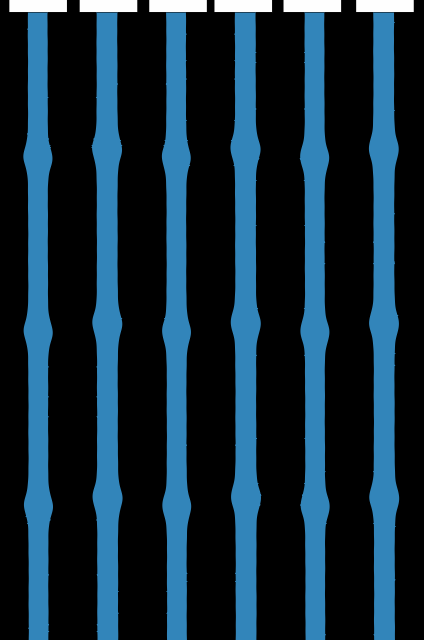
This pattern is drawn by a Shadertoy shader. Its source:

```glsl
// Six blue vertical rods on black, each hung from a white cap and swelling
// into three knots. Alternate rods are shifted up and slightly thicker.
// Rods repeat by rounding; knots are summed Gaussians; edges wobble by sines.

// All lengths are fractions of the canvas height, y measured from the top.
const int   RODS          = 6;
const int   KNOTS         = 3;
const float FIRST_ROD_X   = 0.0596;
const float ROD_PITCH     = 0.1081;
const float ROD_LEAN      = 0.0014;   // sideways drift from top to bottom
const float ROD_HALF      = 0.0154;
const float ODD_EXTRA     = 0.0008;   // added half width on odd rods
const float FIRST_KNOT_Y  = 0.2458;
const float KNOT_PITCH    = 0.2724;
const float ODD_LIFT      = 0.0132;   // odd rods carry their knots higher
const float KNOT_SWELL    = 0.0072;
const float KNOT_CORE     = 0.0138;   // spread of the rounded middle
const float KNOT_FLARE    = 0.0260;   // spread of the long taper
const float FLARE_SHARE   = 0.18;
const float SIDE_SKEW     = 0.0011;   // right flank sits a little lower
const float CAP_HALF      = 0.0450;
const float CAP_HEIGHT    = 0.0188;
const float CAP_GAP       = 0.0008;
const float EDGE_WOBBLE   = 0.00022;
const float NICK_SIZE     = 0.0010;
const float NICK_CELL     = 0.0026;
const float NICK_CHANCE   = 0.025;
const float CAP_SHIFT[6]  = float[](0.0, 0.0018, 0.0024, -0.0038, -0.0040, 0.0014);

const vec3 BACKGROUND = vec3(0.0);
const vec3 ROD_BLUE   = vec3(0.195, 0.522, 0.729);
const vec3 CAP_WHITE  = vec3(0.995);

float hash(vec2 cell) {
    return fract(sin(dot(cell, vec2(127.1, 311.7))) * 4375.85);
}

float bell(float x, float spread) {
    x /= spread;
    return exp(-0.5 * x * x);
}

// Coverage of a shape from its signed distance, one pixel wide.
float coverage(float dist) {
    return clamp(0.5 - dist * iResolution.y, 0.0, 1.0);
}

// Fine hand-cut irregularity of one rod edge.
float edgeWear(float y, float seed) {
    float wobble = 0.6 * sin(y * 71.0 + seed * 2.3)
                 + 0.4 * sin(y * 233.0 + seed * 5.1);
    float cell = floor(y / NICK_CELL);
    float local = fract(y / NICK_CELL);
    float nick = step(hash(vec2(cell, seed)), NICK_CHANCE)
               * sin(3.1416 * local);
    return EDGE_WOBBLE * wobble + NICK_SIZE * nick;
}

float knotProfile(float y, float odd) {
    float fromFirst = y - FIRST_KNOT_Y + ODD_LIFT * odd;
    float index = clamp(round(fromFirst / KNOT_PITCH), 0.0, float(KNOTS - 1));
    float dy = fromFirst - index * KNOT_PITCH;
    return mix(bell(dy, KNOT_CORE), bell(dy, KNOT_FLARE), FLARE_SHARE);
}

void mainImage(out vec4 fragColor, in vec2 fragCoord) {
    vec2 p = fragCoord / iResolution.y;
    p.y = 1.0 - p.y;

    // Nearest rod
    float along = p.x - FIRST_ROD_X;
    float rod = clamp(round(along / ROD_PITCH), 0.0, float(RODS - 1));
    float odd = mod(rod, 2.0);
    float x = along - rod * ROD_PITCH;
    float leaned = x - ROD_LEAN * (p.y - 0.5);
    float side = leaned < 0.0 ? -1.0 : 1.0;

    // Rod with knots, starting just below its cap
    float halfWidth = ROD_HALF + ODD_EXTRA * odd
                    + KNOT_SWELL * knotProfile(p.y - side * SIDE_SKEW, odd)
                    + edgeWear(p.y, rod * 2.0 + side);
    float rodDist = max(abs(leaned) - halfWidth, CAP_HEIGHT + CAP_GAP - p.y);

    // Cap, set slightly off centre from rod to rod
    float capX = x - CAP_SHIFT[int(rod)];
    float capDist = max(abs(capX) - CAP_HALF, p.y - CAP_HEIGHT);

    vec3 color = mix(BACKGROUND, ROD_BLUE, coverage(rodDist));
    color = mix(color, CAP_WHITE, coverage(capDist));
    fragColor = vec4(color, 1.0);
}
```
